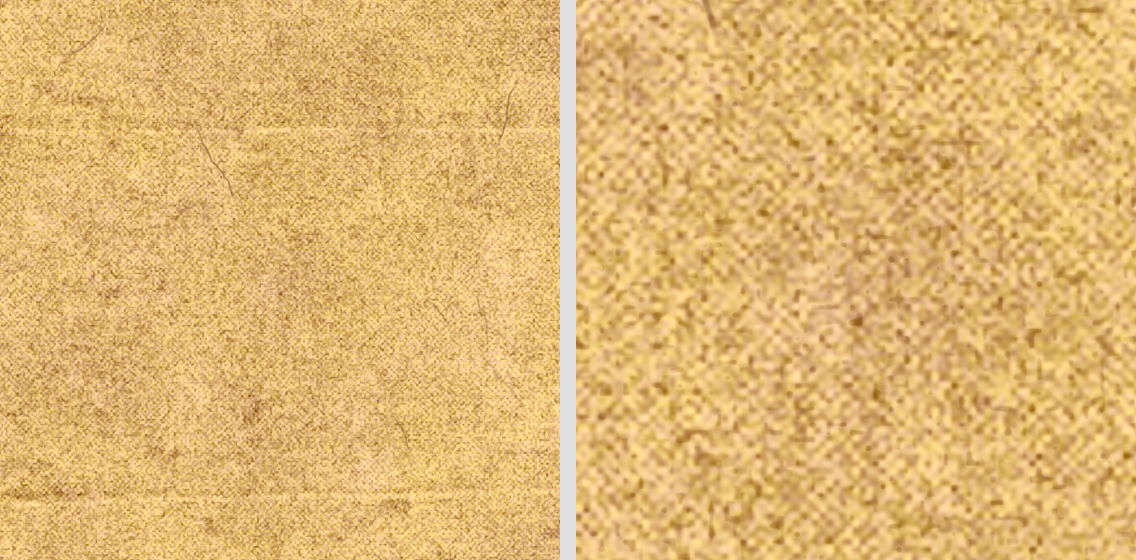
Left: the whole. Right: its middle third, enlarged.
Reproduce this texture procedurally as a three.js fragment shader.

```glsl
// Aged golden canvas: a fine staggered weave under coarse thread grain,
// clouded by reddish stains and pale wear, with two horizontal creases
// and a scatter of thin dark cracks. All built from value noise.

varying vec2 vUv;

float hash(vec2 p) {
  vec3 q = fract(p.xyx * 0.1031);
  q += dot(q, q.yzx + 33.33);
  return fract((q.x + q.y) * q.z);
}

// Value noise from -1 to 1
float noise(vec2 p) {
  vec2 cell = floor(p);
  vec2 f = fract(p);
  f = f * f * (3.0 - 2.0 * f);
  float low = mix(hash(cell), hash(cell + vec2(1.0, 0.0)), f.x);
  float high = mix(hash(cell + vec2(0.0, 1.0)), hash(cell + 1.0), f.x);
  return 2.0 * mix(low, high, f.y) - 1.0;
}

float fbm(vec2 p) {
  float sum = 0.0;
  float gain = 0.55;
  for (int i = 0; i < 4; i++) {
    sum += gain * noise(p);
    p = p * 2.1 + 17.3;
    gain *= 0.65;
  }
  return sum;
}

// Staggered threads, slightly warped and unevenly strong
float weave(vec2 p) {
  vec2 warped = p + 0.0015 * vec2(noise(p * 30.0), noise(p * 30.0 + 50.0));
  vec2 wave = cos(6.2832 * 96.0 * warped);
  return wave.x * wave.y * (0.8 + 0.4 * noise(p * 24.0 + 9.0));
}

// Pale ridge with a darker upper edge, fading in and out along its length
float crease(vec2 p, float height, float slope) {
  float d = p.y - height - slope * p.x - 0.003 * noise(vec2(p.x * 9.0, height * 40.0));
  float strength = 0.8 + 0.4 * noise(vec2(p.x * 14.0, height * 70.0));
  float ridge = exp(-pow(d / 0.0045, 2.0));
  float shade = exp(-pow((d - 0.014) / 0.009, 2.0));
  return strength * (1.2 * ridge - 0.6 * shade);
}

// Thin wandering lines, mostly upright, tapered at both ends
float cracks(vec2 p) {
  float dark = 0.0;
  for (int i = 0; i < 11; i++) {
    float id = float(i) + 3.0;
    vec2 start = vec2(hash(vec2(id, 1.0)), hash(vec2(id, 2.0)));
    float angle = 1.57 + 1.8 * (hash(vec2(id, 3.0)) - 0.5);
    float span = 0.05 + 0.22 * pow(hash(vec2(id, 4.0)), 3.0);
    vec2 dir = vec2(cos(angle), sin(angle));
    vec2 rel = p - start;
    float along = dot(rel, dir) / span;
    float across = dot(rel, vec2(-dir.y, dir.x));
    across += 0.006 * noise(vec2(along * span * 22.0, id * 7.0));
    across += 0.0015 * noise(vec2(along * span * 110.0, id * 5.0));
    float taper = smoothstep(0.0, 0.2, along) * smoothstep(1.0, 0.7, along);
    float line = 1.0 - smoothstep(0.0004, 0.003, abs(across));
    dark = max(dark, line * taper * (0.4 + 0.6 * hash(vec2(id, 5.0))));
  }
  return dark;
}

void main() {
  vec2 p = vUv;

  // Broad clouds and threadwise streaks
  float clouds = fbm(p * 6.0 + 3.0);
  float streaks = noise(p * vec2(12.0, 90.0)) + noise(p * vec2(90.0, 14.0) + 31.0);
  float tone = 0.27 + 0.8 * clouds + 0.23 * streaks;

  // Small brown smudges and pale worn flakes, the wear heavier at lower right
  float smudge = smoothstep(0.3, 0.9, fbm(p * vec2(11.0, 19.0) + 40.0));
  float corner = smoothstep(0.6, 0.0, distance(p, vec2(0.9, 0.06)));
  float wear = smoothstep(0.3, 0.85, fbm(p * vec2(17.0, 13.0) + 80.0) + 0.3 * corner);
  tone += 0.9 * wear + 0.35 * corner - 1.5 * smudge;
  tone += crease(p, 0.766, 0.0) + crease(p, 0.1, 0.022);

  // Weave, grain and dark specks between the threads
  float speck = smoothstep(0.3, 0.9, noise(p * 215.0 + 11.0));
  tone += 1.0 * weave(p) + 1.75 * noise(p * 256.0) - 1.9 * speck;

  // Yellow to pinkish drift, both per grain and in patches
  float blush = 1.4 * noise(p * 230.0 + 70.0) + 0.5 * noise(p * 8.0 + 20.0);
  blush += 0.5 * wear + 0.6 * smudge - 0.4 * clouds;

  // Highlights flatten out while shadows run deep
  tone = tone > 0.0 ? tone / (1.0 + 0.15 * tone) : tone;

  vec3 color = vec3(0.880, 0.714, 0.443);
  color += tone * vec3(0.074, 0.083, 0.087);
  color += blush * vec3(-0.006, -0.016, 0.036);
  color = mix(color, vec3(0.50, 0.31, 0.15), 0.6 * cracks(p));

  gl_FragColor = vec4(clamp(color, 0.0, 1.0), 1.0);
}
```
